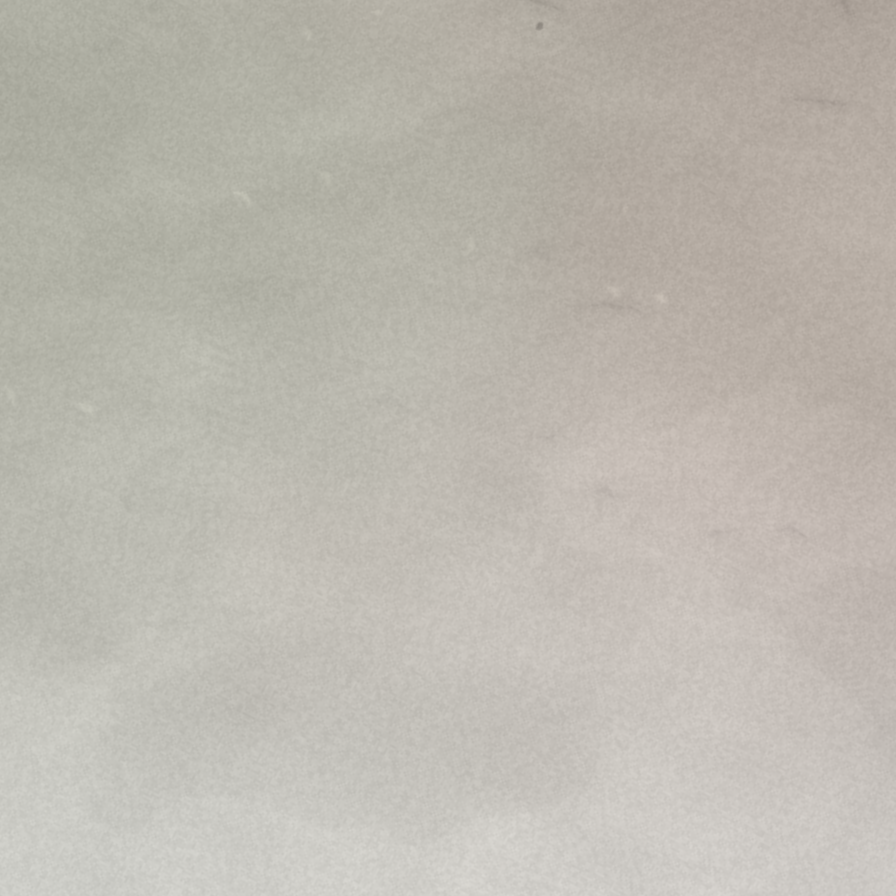
This texture is drawn by a WebGL 1 fragment shader. Its source:

```glsl
precision highp float;

// Weathered plaster wall: a pale-to-grey vertical wash with a green-to-pink
// drift, built from layered value noise. Cloudy stains, fine grain, and a few
// hashed scratches, chips and pits are laid over it.

uniform vec2 u_resolution;

const vec3 SHADE_GREY = vec3(0.692, 0.678, 0.637);
const vec3 MID_GREY = vec3(0.744, 0.728, 0.697);
const vec3 PALE_GREY = vec3(0.802, 0.797, 0.777);
const vec3 GREEN_TINT = vec3(-0.009, 0.006, 0.000);
const vec3 PINK_TINT = vec3(0.014, -0.009, -0.003);
const vec3 CHIP_LIGHT = vec3(0.065, 0.065, 0.060);
const vec3 SCRATCH_DARK = vec3(-0.085, -0.085, -0.080);

float hash(vec2 p) {
  return fract(sin(dot(p, vec2(127.1, 311.7))) * 43758.5453);
}

vec2 hash2(float seed) {
  return vec2(hash(vec2(seed, 1.7)), hash(vec2(seed, 8.3)));
}

float noise(vec2 p) {
  vec2 cell = floor(p);
  vec2 f = fract(p);
  f = f * f * (3.0 - 2.0 * f);
  float low = mix(hash(cell), hash(cell + vec2(1.0, 0.0)), f.x);
  float high = mix(hash(cell + vec2(0.0, 1.0)), hash(cell + 1.0), f.x);
  return mix(low, high, f.y);
}

// Layered noise, centred on zero.
float fbm(vec2 p) {
  float sum = 0.0;
  float weight = 0.5;
  for (int i = 0; i < 5; i++) {
    sum += weight * (noise(p) - 0.5);
    p = mat2(1.6, 1.2, -1.2, 1.6) * p + 5.3;
    weight *= 0.5;
  }
  return sum;
}

vec2 rotate(vec2 p, float angle) {
  float c = cos(angle);
  float s = sin(angle);
  return vec2(c * p.x + s * p.y, c * p.y - s * p.x);
}

// Coverage of a bent stroke that tapers towards both ends.
float stroke(vec2 p, float halfLength, float width, float bend, float blur) {
  float t = clamp(p.x / halfLength, -1.0, 1.0);
  vec2 spine = vec2(t * halfLength, bend * halfLength * t * t);
  float radius = width * (1.0 - 0.7 * t * t);
  return 1.0 - smoothstep(radius - blur, radius + blur, length(p - spine));
}

// Vertical wash, its height disturbed by cloudy noise.
vec3 wash(vec2 p) {
  float height = p.y + 0.26 * fbm(p * vec2(2.2, 3.4) + 3.0);
  vec3 color = mix(MID_GREY, SHADE_GREY, smoothstep(0.34, 0.74, height));
  return mix(PALE_GREY, color, smoothstep(-0.06, 0.40, height));
}

vec3 tint(vec2 p) {
  float side = smoothstep(0.1, 0.95, p.x + 0.5 * fbm(p * 4.0 + 17.0));
  return mix(GREEN_TINT, PINK_TINT, side) * mix(0.4, 1.0, smoothstep(0.0, 0.5, p.y));
}

// Cloudy mottling at two scales plus faint tide lines of damp patches.
float stains(vec2 p) {
  vec2 warped = p + 0.08 * vec2(fbm(p * 6.0), fbm(p * 6.0 + 21.0));
  float clouds = fbm(warped * vec2(4.0, 6.0) + 31.0);
  float blotches = fbm(warped * vec2(11.0, 15.0) + 63.0);
  float patches = fbm(warped * vec2(2.6, 4.2) + 47.0);
  float tide = smoothstep(0.03, 0.06, patches) - smoothstep(0.06, 0.24, patches);
  return 0.075 * clouds + 0.032 * blotches + 0.012 * tide;
}

// Fine tooth of the plaster, in two sizes turned off the pixel grid.
float grain(vec2 p) {
  float coarse = noise(rotate(p, 0.6) * 210.0) - 0.5;
  float fine = noise(rotate(p, 1.1) * 400.0 + 9.0) - 0.5;
  return 0.026 * coarse + 0.042 * fine;
}

// Scattered marks, mostly in the upper part of the wall.
vec3 marks(vec2 p, float aspect, float pixel) {
  vec3 sum = vec3(0.0);
  vec2 rough = p + 0.012 * vec2(fbm(p * 50.0), fbm(p * 50.0 + 7.0));
  for (int i = 0; i < 12; i++) {
    float seed = float(i) + 2.0;
    vec2 place = hash2(seed);
    vec2 shape = hash2(seed + 40.0);
    vec2 center = vec2(place.x * aspect, 1.0 - 0.8 * place.y * sqrt(place.y));
    vec2 q = rotate(rough - center, (shape.x - 0.5) * 1.3);
    float size = mix(0.008, 0.045, shape.y * shape.y);
    float scratch = stroke(q, size, 0.0025, shape.x - 0.5, 0.002 + pixel);
    float smudge = stroke(q, size * 1.4, 0.010, shape.x - 0.5, 0.010);
    sum += SCRATCH_DARK * (0.45 * scratch + 0.22 * smudge) * mix(0.3, 1.0, place.x);

    vec2 chipCenter = vec2(shape.y * aspect, 1.0 - 0.8 * shape.x);
    vec2 r = rotate(rough - chipCenter, place.x * 3.0);
    float chip = stroke(r, 0.003 + 0.008 * place.y, 0.0035, 0.3, 0.003 + pixel);
    sum += CHIP_LIGHT * chip * mix(0.2, 0.9, place.x);
  }
  float pit = length(rough - vec2(0.6 * aspect, 0.97));
  return sum + 1.6 * SCRATCH_DARK * (1.0 - smoothstep(0.002, 0.005 + pixel, pit));
}

void main() {
  vec2 p = gl_FragCoord.xy / u_resolution.y;
  float aspect = u_resolution.x / u_resolution.y;
  vec3 color = wash(p) + tint(vec2(p.x / aspect, p.y));
  color += stains(p) + grain(p);
  color += marks(p, aspect, 1.0 / u_resolution.y);
  gl_FragColor = vec4(clamp(color, 0.0, 1.0), 1.0);
}
```
